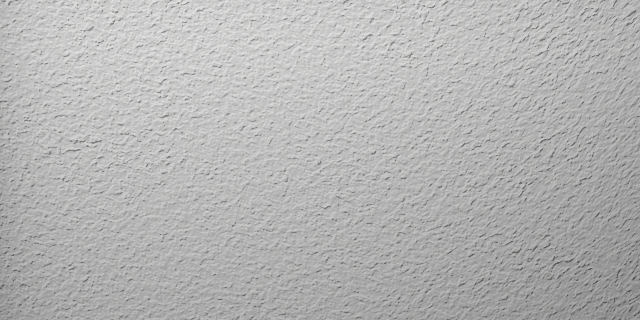
Reproduce this texture procedurally as a Shadertoy shader.

```glsl
// Rough grey plaster wall, lit at a grazing angle from the upper left.
#define GRAIN 78.0        // grains per canvas height
#define STRETCH 1.25      // sideways elongation of the grains
#define LIGHT_DIR vec2(-0.5, 0.85)
#define LIGHT_STEP 0.0045 // reach of the relief shading
#define RELIEF 0.21       // contrast of the grain
#define CRUMB_HEIGHT 0.50 // height of the raised crumbs
#define SHADOW 0.17       // depth of the cast shadows
#define BRIGHT_SPOT vec2(0.28, 0.85)
#define PEAK_TONE 0.805

float hash(vec2 cell) {
    vec3 q = fract(cell.xyx * vec3(0.1031, 0.1030, 0.0973));
    q += dot(q, q.yzx + 33.33);
    return fract((q.x + q.y) * q.z);
}

float noise(vec2 p) {
    vec2 cell = floor(p), f = fract(p);
    f = f * f * (3.0 - 2.0 * f);
    float low = mix(hash(cell), hash(cell + vec2(1, 0)), f.x);
    float high = mix(hash(cell + vec2(0, 1)), hash(cell + vec2(1, 1)), f.x);
    return mix(low, high, f.y);
}

mat2 rotation(float angle) {
    float c = cos(angle), s = sin(angle);
    return mat2(c, s, -s, c);
}

// Flat-topped grains, fine grit and sparse crumbs
float plasterHeight(vec2 p, float crumbAmount) {
    float bend = max(p.x - 1.0, 0.0);
    p.y -= 0.3 * bend * bend;
    p.y *= STRETCH;

    vec2 q = rotation(0.6) * p * GRAIN;
    vec2 warp = vec2(noise(q * 0.9 + 41.0), noise(q * 0.9 + 73.0)) - 0.5;
    float grain = smoothstep(0.35, 0.80, noise(q + 0.9 * warp));
    float grit = noise(rotation(1.1) * p * GRAIN * 1.9 + 17.3);

    vec2 crumbPoint = rotation(-0.3) * p * GRAIN * 0.72;
    float crumb = noise(crumbPoint + 1.2 * warp + 9.0);
    crumb = smoothstep(0.62, 0.84, crumb) * crumbAmount;
    return 0.42 * grain + 0.48 * grit + CRUMB_HEIGHT * crumb;
}

// Broad falloff of the lamp, with a darker left margin
float lampTone(vec2 uv) {
    vec2 away = uv - BRIGHT_SPOT;
    float tone = PEAK_TONE - 0.22 * away.x * away.x;
    tone -= 0.17 * max(-away.y, 0.0);
    return tone - 0.07 * exp(-uv.x * 24.0);
}

void mainImage(out vec4 fragColor, in vec2 fragCoord) {
    vec2 uv = fragCoord / iResolution.xy;
    vec2 p = fragCoord / iResolution.y;

    // Crumbs gather in loose patches, more of them near the top
    float patches = noise(p * vec2(4.0, 6.0) + 4.0) + 0.5 * noise(p * 15.0);
    float crumbAmount = smoothstep(0.2, 1.2, patches + 0.35 * (uv.y - 0.4));

    // Slopes facing the lamp brighten, the others darken
    vec2 toLight = normalize(LIGHT_DIR) * LIGHT_STEP;
    float slope = plasterHeight(p, crumbAmount)
                - plasterHeight(p + toLight, crumbAmount);
    float shade = RELIEF * clamp(slope, -0.40, 0.32);
    shade -= SHADOW * smoothstep(0.26, 0.62, -slope);

    float tone = lampTone(uv) + shade;
    vec3 color = tone * vec3(1.002, 1.0, 0.998);
    fragColor = vec4(clamp(color, 0.0, 1.0), 1.0);
}
```
